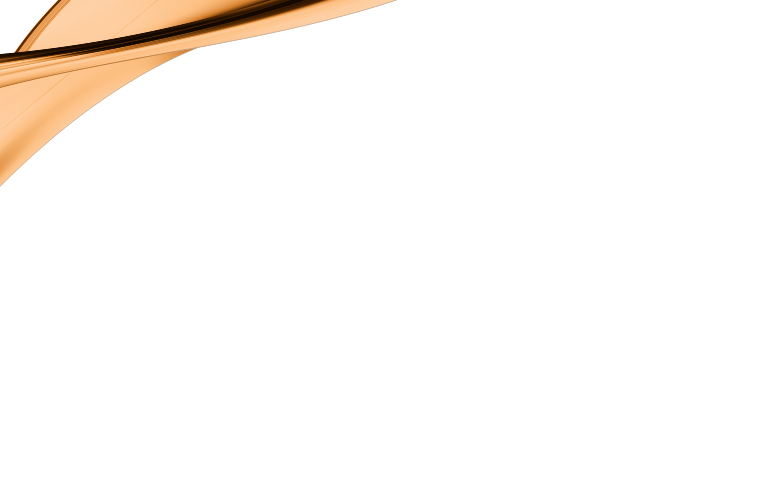
A Shadertoy shader for this background:

```glsl
// Folded amber ribbon sweeping across the upper left corner of a white page.

#define FIELD vec2(7.68, 4.98)
#define STREAKS 24.0
#define STREAK_CONTRAST 0.55
#define EDGE_LINE 0.012

const vec3 INK   = vec3(0.07, 0.03, 0.00);
const vec3 BROWN = vec3(0.31, 0.15, 0.00);
const vec3 AMBER = vec3(0.83, 0.49, 0.16);
const vec3 APRICOT = vec3(0.99, 0.75, 0.51);
const vec3 PEACH = vec3(1.00, 0.84, 0.70);

float hash(float n) { return fract(sin(n * 127.1) * 437.585); }

float noise(float x) {
    float i = floor(x), f = fract(x);
    return mix(hash(i), hash(i + 1.0), f * f * (3.0 - 2.0 * f));
}

// Tone 0 is ink, tone 1 is peach.
vec3 ramp(float tone) {
    float t = clamp(tone, 0.0, 1.0) * 4.0;
    vec3 c = mix(INK, BROWN, clamp(t, 0.0, 1.0));
    c = mix(c, AMBER, clamp(t - 1.0, 0.0, 1.0));
    c = mix(c, APRICOT, clamp(t - 2.0, 0.0, 1.0));
    return mix(c, PEACH, clamp(t - 3.0, 0.0, 1.0));
}

// Ribbon outlines: depth below the top edge as a function of x.
float bandTop(float x) { return 0.54 - x * (0.09 + 0.04 * x); }
float bandBottom(float x) { return 0.88 - x * (0.256 - x * (0.045 - 0.0091 * x)); }
float sheetBottom(float x) { return 1.87 - x * (1.0 - 0.15 * x); }
float sheetLeft(float y) { return 0.58 - y * (0.98 - 0.28 * y); }

// Soft line of the given width around d = 0.
float line(float d, float width, float px) {
    return 1.0 - smoothstep(width * 0.5, width * 0.5 + px, abs(d));
}

float inside(float d, float px) { return smoothstep(-0.5 * px, 0.5 * px, d); }

// Translucent sheet behind the band.
vec3 sheetColor(vec2 p, float fromLeft, float fromBottom, float px) {
    float tone = 0.93 - 0.2 * smoothstep(0.9, 2.6, p.x);
    float fold = exp(-pow((fromBottom - 0.22) / 0.2, 2.0));
    tone -= 0.33 * fold * exp(-1.1 * p.x);
    tone -= 0.08 * smoothstep(0.5, 0.0, abs(p.y - bandBottom(p.x)));
    tone += 0.035 * (noise((fromBottom + 0.25 * p.x) * 14.0) - 0.5);
    tone -= 0.12 * line(p.y - 1.31 + 0.83 * p.x, 0.004, px);

    // Rolled left rim with its two dark lines, above the band only.
    float above = step(p.y, bandTop(p.x) + 0.1);
    float rim = 1.0 - smoothstep(0.06, 0.09, fromLeft);
    tone = mix(tone, 0.62, rim * above);
    tone -= above * (0.35 * line(fromLeft - 0.015, EDGE_LINE, px)
                   + 0.3 * line(fromLeft - 0.085, EDGE_LINE, px));

    // Shade gathering where the sheet turns into the band.
    float gap = max(bandTop(p.x) - p.y, 0.0);
    tone -= 0.55 * smoothstep(1.3, 2.7, p.x) * exp(-gap * 16.0);
    return ramp(tone);
}

// Glossy band: dark crest, fine streaks, pale lower lip.
vec3 bandColor(float x, float s, float px) {
    float crest = mix(0.12, 0.37, smoothstep(0.0, 1.3, x));
    float body = smoothstep(crest - 0.08, crest + 0.28, s);
    float tone = mix(0.05, 0.8, body);
    float fade = 1.0 - smoothstep(0.45, 0.85, s);
    float calm = 1.0 - 0.6 * smoothstep(1.0, 3.0, x);
    float grain = noise(s * STREAKS + 1.5 * x) - 0.5;
    tone += STREAK_CONTRAST * grain * (0.15 + 0.85 * fade) * calm * smoothstep(0.03, 0.2, s);
    tone += 0.12 * smoothstep(1.8, 3.2, x) * smoothstep(0.5, 0.9, s);
    tone -= 0.18 * smoothstep(0.75, 1.0, s) * (1.0 - smoothstep(0.0, 1.6, x));
    // Feathered upper side of the crest toward the right.
    tone += 0.3 * smoothstep(1.5, 2.6, x) * (1.0 - smoothstep(0.0, 0.2, s));
    return ramp(tone);
}

void mainImage(out vec4 fragColor, in vec2 fragCoord) {
    vec2 uv = fragCoord / iResolution.xy;
    vec2 p = vec2(uv.x, 1.0 - uv.y) * FIELD;
    float px = FIELD.y / iResolution.y;
    vec3 color = vec3(1.0);

    // Sheet, ending where its lower edge meets the band.
    float fromLeft = (p.x - sheetLeft(p.y)) * 0.72;
    float fromBottom = sheetBottom(p.x) - p.y;
    float sheetMask = inside(fromLeft, px) * inside(fromBottom * 0.8, px);
    sheetMask *= 1.0 - smoothstep(2.9, 3.0, p.x);
    vec3 sheet = sheetColor(p, fromLeft, fromBottom, px);
    sheet = mix(sheet, vec3(0.72, 0.67, 0.62), 0.6 * line(fromBottom, EDGE_LINE, px));
    color = mix(color, sheet, sheetMask);

    // Band in front.
    float top = bandTop(p.x), bottom = bandBottom(p.x);
    float s = (p.y - top) / max(bottom - top, 0.05);
    float bandMask = inside(p.y - top, px) * inside(bottom - p.y, px);
    vec3 band = bandColor(p.x, s, px);
    vec3 lip = mix(AMBER * 0.8, vec3(0.75, 0.68, 0.62), smoothstep(1.2, 2.4, p.x));
    band = mix(band, lip, 0.7 * line(bottom - p.y, EDGE_LINE, px));
    color = mix(color, band, bandMask * step(p.x, 4.2));

    fragColor = vec4(color, 1.0);
}
```
